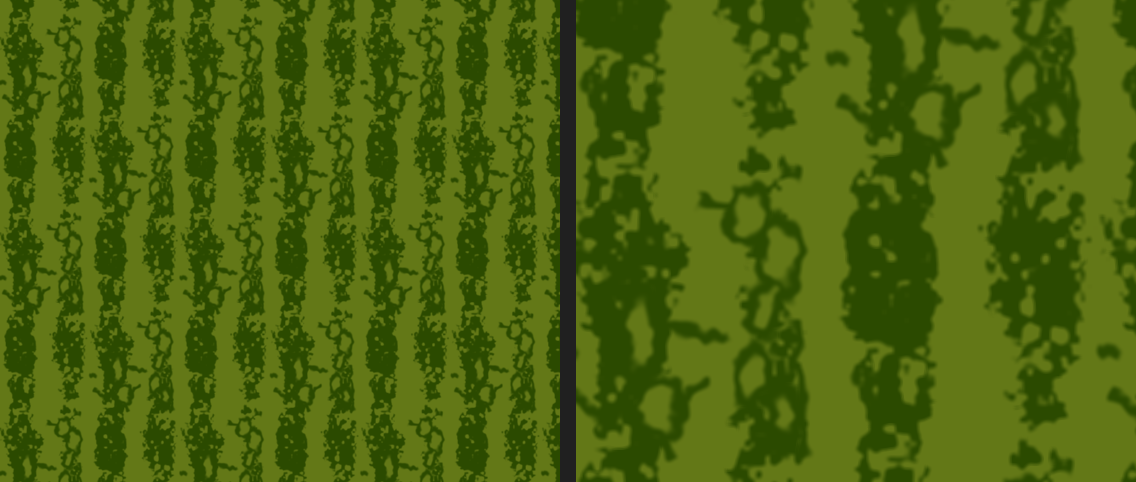
Left: the whole. Right: its middle third, enlarged.
A Shadertoy shader for this pattern:

```glsl
// Half-drop camouflage of ragged, lacy bark stripes in dark green on olive.

// Layout, in tile units: the canvas is CANVAS_WIDTH units wide
const float CANVAS_WIDTH = 768.0;
const float COLUMN_WIDTH = 124.0;   // one heavy stripe plus one light stripe
const float ROW_PERIOD = 268.0;     // neighbouring columns drop by half of this
const float COLUMN_START = -3.0;

// Look
const vec3 OLIVE = vec3(0.39, 0.47, 0.09);
const vec3 DARK_GREEN = vec3(0.17, 0.29, 0.0);
const float WARP = 9.0;             // wobble of rings and twigs
const float RAGGEDNESS = 24.0;      // depth of the torn stripe edges
const float RING_WALL = 4.3;
const float TWIG_RADIUS = 2.3;
const float SOFTNESS = 1.3;
const float BLUR = 2.2;             // width of the smoothing footprint

// Stripe profiles down one period: centre, half width, hole density
const int NODES = 12;
const vec3 HEAVY[NODES] = vec3[NODES](
    vec3(29, 17, 0.40), vec3(29, 14, 0.40), vec3(26, 18, 0.30), vec3(30, 27, 0.25),
    vec3(31, 19, 0.20), vec3(36, 15, 0.05), vec3(28, 11, 0.20), vec3(31, 11, 0.35),
    vec3(27, 15, 0.35), vec3(28, 18, 0.15), vec3(27, 20, 0.10), vec3(30, 16, 0.35));
const vec3 LIGHT[NODES] = vec3[NODES](
    vec3(97, 12, 0.50), vec3(98, 11, 0.50), vec3(94, 8, 0.50), vec3(94, 8, 0.50),
    vec3(96, 8, 0.50), vec3(97, 9, 0.50), vec3(97, 10, 0.50), vec3(95, 13, 0.45),
    vec3(95, 18, 0.30), vec3(94, 22, 0.20), vec3(95, 20, 0.30), vec3(98, 14, 0.45));

// Open rings: centre, radii
const int RINGS = 7;
const vec4 RING[RINGS] = vec4[RINGS](
    vec4(37, 106, 5, 14), vec4(46, 139, 8, 10), vec4(101, 70, 6, 13), vec4(87, 51, 6, 9),
    vec4(95, 93, 5, 8), vec4(89, 123, 5, 9), vec4(102, 142, 4, 9));

// Twigs: start, end
const int TWIGS = 7;
const vec4 TWIG[TWIGS] = vec4[TWIGS](
    vec4(48, 102, 76, 104), vec4(5, 132, 24, 143), vec4(64, 44, 84, 50), vec4(57, 133, 65, 127),
    vec4(47, 151, 51, 160), vec4(3, 112, 7, 115), vec4(109, 100, 111, 160));

float hash(vec2 p) {
    vec3 q = fract(vec3(p.xyx) * 0.1031);
    q += dot(q, q.yzx + 33.33);
    return fract((q.x + q.y) * q.z);
}

// Value noise with a whole number of cells per row period
float tileNoise(vec2 p, float cells, float seed) {
    p *= cells / ROW_PERIOD;
    vec2 i = floor(p), f = fract(p);
    f = f * f * (3.0 - 2.0 * f);
    float y0 = mod(i.y, cells), y1 = mod(i.y + 1.0, cells);
    float x0 = i.x + seed, x1 = x0 + 1.0;
    return mix(mix(hash(vec2(x0, y0)), hash(vec2(x1, y0)), f.x),
               mix(hash(vec2(x0, y1)), hash(vec2(x1, y1)), f.x), f.y);
}

float roughNoise(vec2 p, float cells, float seed) {
    return 0.62 * tileNoise(p, cells, seed) + 0.38 * tileNoise(p, 2.0 * cells, seed + 57.0);
}

// Stripe body with torn edges and lace holes; negative inside
float stripe(vec2 p, vec3 above, vec3 below, float blend, float edge, float lace) {
    vec3 profile = mix(above, below, blend);
    float body = abs(p.x - profile.x) - profile.y + edge;
    float holes = (lace - (0.8 - 0.55 * profile.z)) * 25.0;
    return max(body, holes);
}

float twig(vec2 p, vec2 a, vec2 b) {
    vec2 ab = b - a;
    float t = clamp(dot(p - a, ab) / dot(ab, ab), 0.0, 1.0);
    return length(p - a - ab * t) - TWIG_RADIUS;
}

float bark(vec2 p) {
    // Half-drop repeat
    float column = floor((p.x - COLUMN_START) / COLUMN_WIDTH);
    p.x -= column * COLUMN_WIDTH;
    p.y = mod(p.y - column * 0.5 * ROW_PERIOD, ROW_PERIOD);

    // Both stripe bodies
    float edge = (0.7 * roughNoise(p, 24.0, 11.0) + 0.3 * tileNoise(p, 90.0, 83.0) - 0.5) * RAGGEDNESS;
    float lace = roughNoise(p, 38.0, 211.0);
    float t = p.y / ROW_PERIOD * float(NODES);
    int k = int(t) % NODES, next = (k + 1) % NODES;
    float blend = smoothstep(0.0, 1.0, fract(t));
    float d = min(stripe(p, HEAVY[k], HEAVY[next], blend, edge, lace),
                  stripe(p, LIGHT[k], LIGHT[next], blend, edge, lace));

    // Twigs and ring walls, then the ring openings
    vec2 q = p + WARP * (vec2(roughNoise(p, 32.0, 307.0), roughNoise(p, 32.0, 409.0)) - 0.5);
    for (int i = 0; i < TWIGS; i++) d = min(d, twig(q, TWIG[i].xy, TWIG[i].zw));
    float opening = 1e3;
    for (int i = 0; i < RINGS; i++) {
        vec2 radii = RING[i].zw;
        opening = min(opening, (length((q - RING[i].xy) / radii) - 1.0) * min(radii.x, radii.y));
    }
    return max(min(d, opening - RING_WALL), -opening);
}

void mainImage(out vec4 fragColor, in vec2 fragCoord) {
    vec2 p = vec2(fragCoord.x, iResolution.y - fragCoord.y) / iResolution.x * CANVAS_WIDTH;
    float cover = 0.0;
    for (int i = 0; i < 9; i++) {
        vec2 offset = (vec2(i % 3, i / 3) - 1.0) * BLUR / 3.0;
        cover += smoothstep(SOFTNESS, -SOFTNESS, bark(p + offset)) / 9.0;
    }
    fragColor = vec4(mix(OLIVE, DARK_GREEN, cover), 1.0);
}
```
